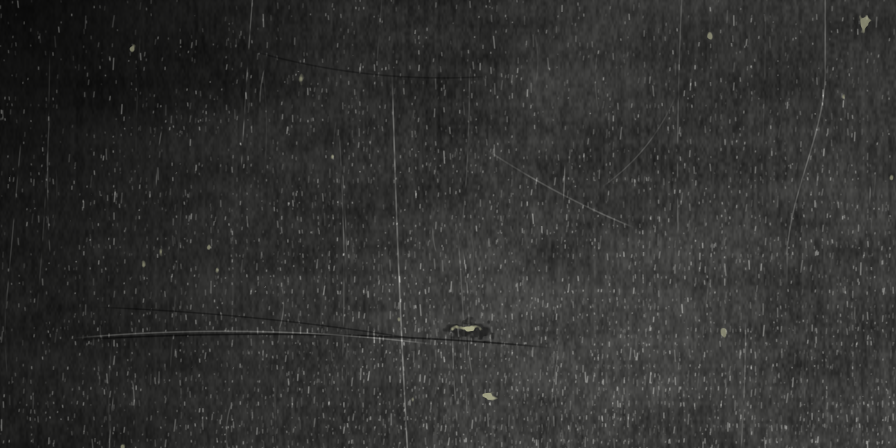
Write a Shadertoy shader that draws this texture.

```glsl
// Worn black painted board: a dark, uneven sheet with fine vertical grain.
// Stretched value noise makes the paint, gridded dashes the flecks, bowed
// lines the scratches and cracks, and ragged ellipses the pale chips.

#define SHADE_LEFT 0.112
#define SHADE_RIGHT 0.222
#define GRAIN_CONTRAST 0.62
#define BLOTCH_CONTRAST 0.34
#define FLECK_GAIN 0.26
#define SCRATCH_COUNT 44
#define SCRATCH_GAIN 0.20
#define CHIP_COUNT 14
#define PAINT_TINT vec3(1.0, 1.0, 0.978)
#define CHIP_COLOR vec3(0.74, 0.74, 0.60)

float hash(vec2 p) {
    return fract(sin(dot(p, vec2(127.1, 311.7))) * 43758.5453);
}

float noise(vec2 p) {
    vec2 i = floor(p), f = fract(p);
    f = f * f * (3.0 - 2.0 * f);
    float low = mix(hash(i), hash(i + vec2(1, 0)), f.x);
    float high = mix(hash(i + vec2(0, 1)), hash(i + vec2(1, 1)), f.x);
    return mix(low, high, f.y);
}

// Soft line of half width w at distance d
float stroke(float d, float w, float px) {
    return 1.0 - smoothstep(max(w - px, 0.0), w + px, d);
}

// Line from a to b, bowed sideways, fading at both ends
float bowed(vec2 p, vec2 a, vec2 b, float bow, float w, float px) {
    vec2 along = b - a;
    float len = length(along);
    along /= len;
    vec2 q = p - a;
    float t = dot(q, along) / len;
    float side = dot(q, vec2(-along.y, along.x)) - bow * 4.0 * t * (1.0 - t);
    float ends = smoothstep(0.0, 0.12, t) * (1.0 - smoothstep(0.88, 1.0, t));
    return stroke(abs(side), w, px) * ends;
}

// Short, nearly upright dashes, one at most per grid cell
float flecks(vec2 p, vec2 cells, float density, float px) {
    vec2 id = floor(p * cells);
    vec2 spot = vec2(hash(id + 3.1), hash(id + 7.7)) * 0.4 + 0.3;
    vec2 q = p - (id + spot) / cells;
    float halfLen = mix(0.06, 0.30, hash(id + 11.3)) / cells.y;
    q.x -= q.y * (hash(id + 17.9) - 0.4) * 0.25;
    float dash = stroke(abs(q.x), 0.0012, px) * stroke(abs(q.y), halfLen, px);
    float power = hash(id + 23.5);
    return dash * step(hash(id), density) * (0.25 + 0.75 * power * power);
}

// Broad shading, blotches and grain
float paint(vec2 p) {
    float shade = mix(SHADE_LEFT, SHADE_RIGHT, smoothstep(0.0, 1.25, p.x));
    shade *= mix(1.08, 0.82, p.y * p.y);
    shade *= mix(0.55, 1.0, smoothstep(0.0, 0.75, length(p - vec2(0, 1))));
    float blotch = 0.5 * noise(p * vec2(4, 6)) + 0.3 * noise(p * vec2(9, 16) + 5.0)
                 + 0.2 * noise(p * vec2(5, 38) + 9.0);
    float grain = 0.50 * noise(p * vec2(150, 48)) + 0.45 * noise(p * vec2(250, 120) + 31.0)
                + 0.25 * noise(p * vec2(110, 3) + 57.0);
    return shade * (1.0 + BLOTCH_CONTRAST * (blotch - 0.5) * 2.0
                        + GRAIN_CONTRAST * (grain - 0.6));
}

// Scattered upright scratches, worn through in places
float scratches(vec2 p, float px) {
    float sum = 0.0;
    for (int i = 0; i < SCRATCH_COUNT; i++) {
        vec2 k = vec2(float(i), 4.0);
        vec2 mid = vec2(hash(k) * 2.0, hash(k + 1.3));
        float reach = mix(0.05, 0.38, pow(hash(k + 2.6), 2.0));
        vec2 arm = vec2((hash(k + 3.9) - 0.35) * 0.18, 1.0) * reach;
        float power = mix(0.2, 0.9, pow(hash(k + 5.2), 2.0));
        float bow = (hash(k + 6.5) - 0.5) * 0.02;
        float worn = smoothstep(0.2, 0.7, noise(vec2(p.y * 42.0, float(i) * 3.0)));
        sum += power * worn * bowed(p, mid - arm, mid + arm, bow, 0.0009, px);
    }
    return sum;
}

// Ragged elliptical patch: 1 inside, 0 outside
float patchMask(vec2 p, vec2 center, vec2 size, float px) {
    float ragged = (noise(p * 110.0) - 0.5) * 1.3;
    float d = length((p - center) / size) - 0.85 + ragged;
    float soft = px / min(size.x, size.y);
    return 1.0 - smoothstep(-soft, soft, d);
}

void mainImage(out vec4 fragColor, in vec2 fragCoord) {
    vec2 p = fragCoord / iResolution.y;
    float px = 1.0 / iResolution.y;
    float tone = paint(p);

    // Flecks, denser toward the lower right
    float density = 0.10 + 0.34 * (1.0 - p.y) * smoothstep(-0.3, 0.9, p.x);
    float dashes = flecks(p, vec2(88, 36), density, px)
                 + flecks(p + 0.37, vec2(60, 20), density * 0.6, px)
                 + flecks(p + 0.71, vec2(120, 60), density * 0.8, px);
    tone += FLECK_GAIN * dashes;

    // Scattered scratches, then the few long ones
    float worn = 0.35 + 0.65 * noise(p * vec2(30, 60));
    float marks = scratches(p, px);
    marks += 1.5 * worn * bowed(p, vec2(0.915, -0.1), vec2(0.875, 0.85), 0.004, 0.0013, px);
    float bend = 1.757 + 0.085 * smoothstep(0.42, 0.84, p.y);
    marks += 1.1 * worn * stroke(abs(p.x - bend), 0.0012, px) * smoothstep(0.35, 0.5, p.y);
    marks += 0.9 * worn * bowed(p, vec2(1.08, 0.67), vec2(1.42, 0.49), -0.01, 0.0013, px);
    marks += 0.6 * worn * bowed(p, vec2(1.34, 0.58), vec2(1.51, 0.79), -0.02, 0.001, px);
    tone += SCRATCH_GAIN * marks;

    // Level cracks: dark grooves, one with a lit lip
    float groove = bowed(p, vec2(0.15, 0.24), vec2(1.25, 0.222), 0.022, 0.0016, px);
    groove += 0.7 * bowed(p, vec2(0.2, 0.315), vec2(0.95, 0.24), 0.012, 0.0012, px);
    groove += 0.6 * bowed(p, vec2(0.55, 0.89), vec2(1.1, 0.83), -0.025, 0.0014, px);
    tone *= 1.0 - 0.5 * min(groove, 1.0);
    tone += 0.17 * bowed(p, vec2(0.15, 0.244), vec2(0.98, 0.23), 0.023, 0.0012, px);

    // Chips: three large, the rest small and scattered
    float chips = 0.0;
    for (int i = 0; i < CHIP_COUNT; i++) {
        vec2 k = vec2(float(i), 19.0);
        vec2 center = vec2(hash(k) * 2.0, hash(k + 2.2));
        vec2 size = mix(vec2(0.003, 0.004), vec2(0.006, 0.010), hash(k + 4.4));
        chips += 0.65 * patchMask(p, center, size, px);
    }
    float hollow = patchMask(p, vec2(1.045, 0.262), vec2(0.055, 0.022), px * 3.0);
    tone *= 1.0 - 0.4 * hollow;
    chips += patchMask(p, vec2(1.04, 0.268), vec2(0.026, 0.008), px);
    chips += 0.9 * patchMask(p, vec2(1.094, 0.117), vec2(0.020, 0.009), px);
    chips += 0.7 * patchMask(p, vec2(1.93, 0.95), vec2(0.010, 0.020), px);

    vec3 color = mix(PAINT_TINT * max(tone, 0.02), CHIP_COLOR, min(chips, 1.0) * 0.85);
    fragColor = vec4(clamp(color, 0.0, 1.0), 1.0);
}
```
